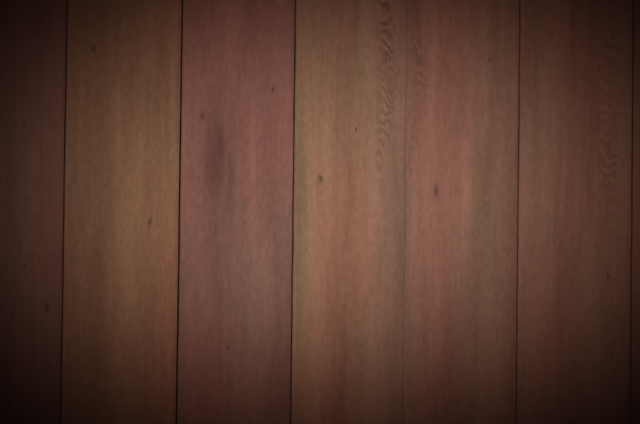
This texture is drawn by a WebGL 2 fragment shader. Its source:

```glsl
#version 300 es
precision highp float;

uniform vec2 u_resolution;
out vec4 outColor;

const vec3 WOOD = vec3(0.540, 0.400, 0.338);
const vec3 SHADE_POWER = vec3(1.0, 1.22, 1.30);
const vec3 RUST = vec3(1.03, 0.965, 0.955);
const vec3 OLIVE = vec3(0.99, 1.015, 0.98);
const vec3 SEAM_TINT = vec3(0.28, 0.23, 0.22);

// Tint of each plank and darkness of the seam on its left side
const vec4 PLANKS[7] = vec4[7](
  vec4(0.84, 0.82, 0.86, 0.0),
  vec4(1.05, 1.03, 0.95, 0.75),
  vec4(0.95, 0.92, 0.96, 0.95),
  vec4(1.01, 1.02, 0.97, 0.75),
  vec4(0.99, 0.98, 0.98, 0.12),
  vec4(0.97, 0.97, 0.96, 0.55),
  vec4(0.86, 0.87, 0.86, 0.65));

float hash(vec2 p) {
  vec3 q = fract(vec3(p.xyx) * 0.1031);
  q += dot(q, q.yzx + 33.33);
  return fract((q.x + q.y) * q.z);
}

float noise(vec2 p) {
  vec2 i = floor(p), f = fract(p);
  f = f * f * (3.0 - 2.0 * f);
  return mix(mix(hash(i), hash(i + vec2(1, 0)), f.x),
             mix(hash(i + vec2(0, 1)), hash(i + vec2(1, 1)), f.x), f.y);
}

float fbm(vec2 p) {
  float sum = 0.0, amp = 0.5;
  for (int i = 0; i < 4; i++) {
    sum += amp * noise(p);
    p = p * 2.03 + 17.1;
    amp *= 0.5;
  }
  return sum / 0.9375;
}

// Soft bump of height one around a centre
float bump(float x, float centre, float width) {
  float d = (x - centre) / width;
  return exp(-d * d);
}

// Long fibres, fine streaks and pores, centred on zero
float grain(vec2 p, float seed) {
  float bend = 0.10 * (fbm(vec2(p.x * 2.0, p.y * 2.5) + seed) - 0.5);
  float x = p.x + bend;
  float broad = fbm(vec2(x * 4.0, p.y * 1.6) + seed) - 0.5;
  float fine = fbm(vec2(x * 20.0, p.y * 5.0) + seed * 2.0) - 0.5;
  float pores = noise(vec2(x * 42.0, p.y * 75.0) + seed) - 0.5;
  return 0.27 * broad + 0.13 * fine + 0.08 * pores;
}

// Feathery cross ripples inside a wandering vertical band
float ripple(vec2 p, float centre, float width) {
  float wander = 0.10 * (noise(vec2(centre * 9.0, p.y * 5.0)) - 0.5);
  float warp = 16.0 * fbm(vec2(p.x * 14.0, p.y * 18.0));
  float wave = sin(p.y * 230.0 + p.x * 45.0 + warp);
  float patchy = smoothstep(0.2, 0.7, noise(vec2(p.x * 12.0, p.y * 16.0)));
  return bump(p.x, centre + wander, width) * (0.4 + 0.6 * wave * patchy);
}

// Small knots and pits scattered over one plank
float knots(vec2 p, float plank, float plankWidth) {
  float dark = 0.0;
  for (int i = 0; i < 3; i++) {
    vec2 id = vec2(plank * 7.0 + 3.0, float(i) * 5.0 + 1.0);
    vec2 centre = vec2(0.1 + 0.8 * hash(id), hash(id + 2.7));
    float size = mix(0.003, 0.010, pow(hash(id + 9.1), 3.0));
    vec2 d = (p - centre) * vec2(plankWidth, 1.0);
    d += 0.008 * (vec2(noise(p * 40.0), noise(p * 40.0 + 8.0)) - 0.5);
    float r = length(d * vec2(1.0, 0.55)) / size;
    dark += (0.12 + 0.22 * hash(id + 4.3)) * exp(-r * r);
  }
  return min(dark, 0.5);
}

float vignette(vec2 uv) {
  float r = length(uv - vec2(0.515, 0.54));
  return exp(-pow(r / 0.56, 2.7));
}

void main() {
  vec2 uv = gl_FragCoord.xy / u_resolution;
  float aspect = u_resolution.x / u_resolution.y;

  // Slightly leaning planks of nearly equal width
  float pitch = mix(0.1781, 0.1771, uv.y);
  float shift = 0.0045 * bump(uv.x, 0.37, 0.2);
  float across = (uv.x - shift - mix(0.094, 0.104, uv.y)) / pitch + 1.0;
  float plank = clamp(floor(across), 0.0, 6.0);
  vec2 local = vec2(across - plank, uv.y);

  // The fourth and fifth planks are cut from one board
  float board = plank == 4.0 ? 3.0 : plank;
  vec2 onBoard = vec2(across - board, uv.y);
  float seed = board * 31.7 + 5.0;

  // Tint, stains and fibres
  vec3 tint = PLANKS[int(plank)].rgb;
  if (board == 3.0) tint = mix(PLANKS[3].rgb, PLANKS[4].rgb, smoothstep(0.55, 0.85, onBoard.x));
  vec3 color = WOOD * tint;
  float stain = fbm(vec2(onBoard.x * 2.2, uv.y * 2.0) + seed);
  color *= mix(OLIVE, RUST, smoothstep(0.3, 0.7, stain));
  color *= 1.0 + grain(onBoard, seed);
  float smudge = bump(across, 2.34, 0.15) * bump(uv.y, 0.62, 0.16);
  color *= 1.0 - 0.22 * smudge * (0.6 + 0.8 * noise(vec2(across * 20.0, uv.y * 12.0)));

  // Figured bands and knots
  float upper = smoothstep(0.4, 0.95, uv.y);
  vec2 wall = vec2(across, uv.y);
  float figure = upper * (ripple(wall, 3.8, 0.06) + 0.7 * ripple(wall, 4.1, 0.06));
  figure += 0.6 * smoothstep(0.2, 0.7, uv.y) * ripple(wall, 5.8, 0.10);
  color *= 1.0 - 0.22 * figure;
  color *= 1.0 - knots(local, plank, pitch * aspect);

  // Light falling off toward the edges
  color *= pow(vec3(vignette(uv)), SHADE_POWER);

  // Seams that fade in places, with a faint bright lip on the right
  float nearest = clamp(floor(across + 0.5), 0.0, 6.0);
  float offset = (across - nearest) * pitch + 0.0006 * (noise(vec2(nearest, uv.y * 12.0)) - 0.5);
  float soft = max(0.0016, 0.8 / u_resolution.x);
  float wear = 0.8 + 0.2 * noise(vec2(nearest * 5.0, uv.y * 30.0));
  float depth = PLANKS[int(nearest)].a * wear;
  color *= 1.0 + 0.08 * depth * bump(offset, 0.0045, 0.0025);
  color *= 1.0 - 0.12 * depth * bump(offset, 0.0, 0.005);
  float line = 1.0 - smoothstep(0.0, 1.4 * soft, abs(offset));
  color *= mix(vec3(1.0), SEAM_TINT, line * depth);

  outColor = vec4(clamp(color, 0.0, 1.0), 1.0);
}
```
